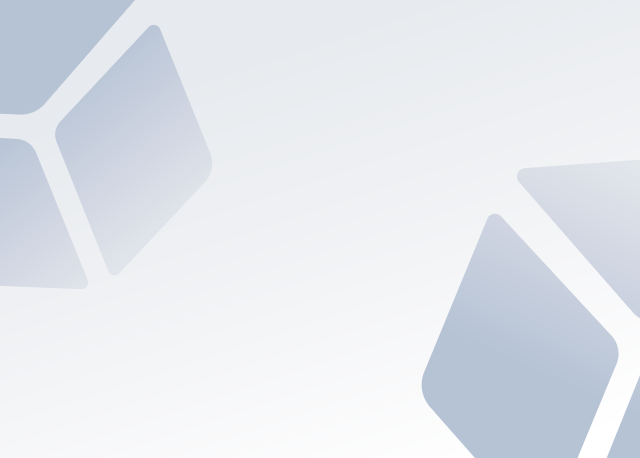
This background is drawn by a WebGL 1 fragment shader. Its source:

```glsl
precision highp float;

// Pale diagonal gradient with two clusters of blue-grey rounded rhombic tiles,
// one at the upper left and one at the lower right. Each tile is the
// intersection of four wedges, every wedge having its own corner radius.

uniform vec2 u_resolution;

// Signed distance to a wedge with a rounded tip; tip = (x, y, radius)
float roundedWedge(vec2 p, vec3 tip, vec2 prevCorner, vec2 nextCorner) {
  vec2 edge = normalize(prevCorner - tip.xy);
  vec2 axis = normalize(edge + normalize(nextCorner - tip.xy));
  float cosHalf = dot(edge, axis);
  float sinHalf = sqrt(1.0 - cosHalf * cosHalf);
  vec2 w = p - tip.xy - axis * tip.z / sinHalf;
  vec2 q = vec2(dot(w, axis), abs(w.x * axis.y - w.y * axis.x));
  float along = q.x * cosHalf + q.y * sinHalf;
  float across = q.y * cosHalf - q.x * sinHalf;
  return (along > 0.0 ? across : length(q)) - tip.z;
}

// Convex quad with corners a, b, c, d in order
float tile(vec2 p, vec3 a, vec3 b, vec3 c, vec3 d) {
  return max(max(roundedWedge(p, a, d.xy, b.xy), roundedWedge(p, b, a.xy, c.xy)),
             max(roundedWedge(p, c, b.xy, d.xy), roundedWedge(p, d, c.xy, a.xy)));
}

// Tile colour from deep (0) to light (1)
vec3 tileColor(float t) {
  vec3 deep = vec3(0.71, 0.763, 0.833);
  vec3 middle = vec3(0.804, 0.828, 0.88);
  vec3 light = vec3(0.884, 0.9, 0.922);
  return mix(mix(deep, middle, clamp(t * 2.0, 0.0, 1.0)),
             light, clamp(t * 2.0 - 1.0, 0.0, 1.0));
}

void main() {
  // Canvas spans 7.68 by 5.48 units, measured from the top left
  vec2 uv = gl_FragCoord.xy / u_resolution;
  vec2 p = vec2(uv.x, 1.0 - uv.y) * vec2(7.68, 5.48);
  float pixel = 5.48 / u_resolution.y;

  // Background gradient
  float slope = p.y + 0.33 * p.x;
  vec3 color = mix(vec3(0.906, 0.922, 0.937), vec3(0.937, 0.942, 0.953),
                   clamp((slope - 1.7) / 2.0, 0.0, 1.0));
  color = mix(color, vec3(1.0), clamp((slope - 3.7) / 3.9, 0.0, 1.0));

  // Upper left cluster
  float upper = tile(p, vec3(1.873, 0.228, 0.085), vec3(2.602, 2.029, 0.34),
                     vec3(1.346, 3.36, 0.08), vec3(0.624, 1.561, 0.23));
  upper = min(upper, tile(p, vec3(2.3, -0.78, 0.1), vec3(0.418, 1.379, 0.38),
                          vec3(-1.0, 1.315, 0.1), vec3(-0.6, -0.8, 0.1)));
  upper = min(upper, tile(p, vec3(0.37, 1.672, 0.27), vec3(1.1, 3.465, 0.08),
                          vec3(-1.0, 3.38, 0.1), vec3(-1.0, 1.59, 0.1)));

  // Lower right cluster
  float lower = tile(p, vec3(5.907, 2.475, 0.1), vec3(7.477, 4.166, 0.32),
                     vec3(6.536, 6.427, 0.1), vec3(4.995, 4.682, 0.4));
  lower = min(lower, tile(p, vec3(6.096, 2.027, 0.1), vec3(9.0, 1.813, 0.1),
                          vec3(9.0, 3.82, 0.1), vec3(7.71, 3.87, 0.38)));
  lower = min(lower, tile(p, vec3(7.878, 4.0, 0.05), vec3(9.0, 4.0, 0.05),
                          vec3(9.0, 7.0, 0.05), vec3(6.666, 7.0, 0.05)));

  // Each cluster fades outward from its deep core
  vec3 upperColor = tileColor((p.y + 0.8 * p.x - 1.5) / 2.9);
  vec3 lowerColor = tileColor((1.6 - p.y + 0.45 * p.x) / 3.0);
  color = mix(color, upperColor, clamp(0.5 - upper / pixel, 0.0, 1.0));
  color = mix(color, lowerColor, clamp(0.5 - lower / pixel, 0.0, 1.0));

  gl_FragColor = vec4(color, 1.0);
}
```
